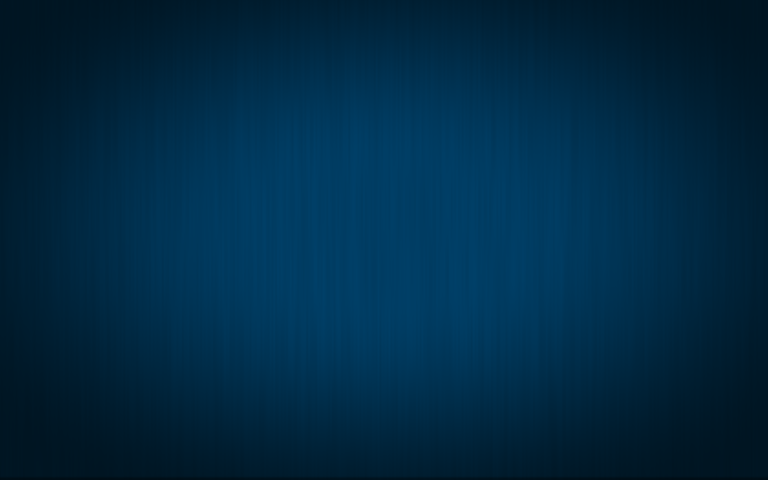
Write a Shadertoy shader that draws this background.

```glsl
// Dark blue brushed-metal backdrop with a soft elliptical glow and fine vertical streaks.

const vec3 GLOW_BLUE = vec3(0.0, 0.240, 0.392);
const vec3 EDGE_BLUE = vec3(0.0, 0.083, 0.135);

float hash(vec2 cell) {
    vec3 q = fract(vec3(cell.xyx) * 0.1031);
    q += dot(q, q.yzx + 33.33);
    return fract((q.x + q.y) * q.z);
}

// Smooth value noise in the range 0 to 1.
float valueNoise(vec2 p) {
    vec2 cell = floor(p);
    vec2 f = fract(p);
    f = f * f * (3.0 - 2.0 * f);
    float low = mix(hash(cell), hash(cell + vec2(1.0, 0.0)), f.x);
    float high = mix(hash(cell + vec2(0.0, 1.0)), hash(cell + vec2(1.0, 1.0)), f.x);
    return mix(low, high, f.y);
}

// Layers of long, narrow noise cells, centred on zero.
float brushedGrain(vec2 uv) {
    float grain = 0.0;
    float weight = 0.5;
    vec2 density = vec2(420.0, 7.0);
    for (int i = 0; i < 3; i++) {
        grain += weight * (valueNoise(uv * density + float(i) * 37.0) - 0.5);
        density *= vec2(0.47, 0.6);
        weight *= 0.6;
    }
    return grain;
}

// Elliptical falloff: 1 in the middle, 0 towards the corners.
float glowAmount(vec2 uv, vec2 center, float inner, float outer) {
    float radius = length((uv - center) * 2.0);
    return 1.0 - smoothstep(inner, outer, radius);
}

void mainImage(out vec4 fragColor, in vec2 fragCoord) {
    vec2 uv = fragCoord / iResolution.xy;

    // Base glow
    float glow = glowAmount(uv, vec2(0.508, 0.515), 0.28, 1.30);
    vec3 color = mix(EDGE_BLUE, GLOW_BLUE, glow);

    // Brushed streaks
    color *= 1.0 + 0.12 * brushedGrain(uv);

    // Thin dark rim along the bottom
    color *= mix(0.65, 1.0, smoothstep(0.002, 0.009, uv.y));

    fragColor = vec4(color, 1.0);
}
```
